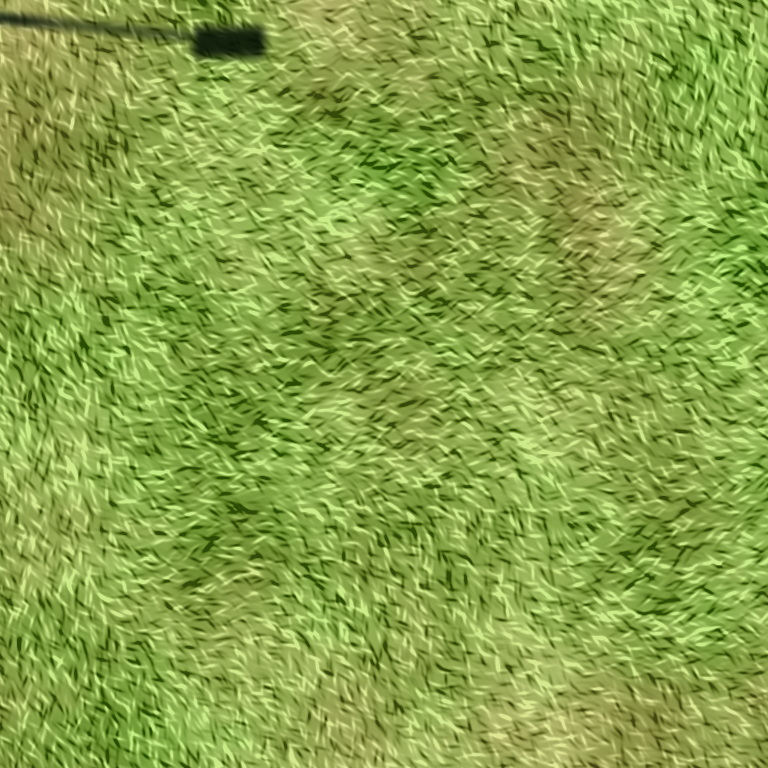
Give the GLSL for this texture, as a WebGL 1 fragment shader.

```glsl
precision highp float;
uniform vec2 u_resolution;

// Grass tones, dark to bright
const vec3 SOIL = vec3(0.21, 0.29, 0.04);
const vec3 DEEP = vec3(0.36, 0.45, 0.11);
const vec3 MOSS = vec3(0.47, 0.56, 0.22);
const vec3 LEAF = vec3(0.57, 0.66, 0.31);
const vec3 PALE = vec3(0.68, 0.76, 0.42);
const vec3 GLINT = vec3(0.80, 0.89, 0.53);
const vec3 DRY_TINT = vec3(0.10, -0.025, 0.06);
const vec3 SHADE = vec3(0.02, 0.06, 0.02);

// Blades
const int LAYERS = 4;
const float CELL = 0.0165;
const vec2 BLADE = vec2(0.0085, 0.0028);  // length, width
const float EDGE_DIP = 0.6;               // dark rim beside each blade
const float LEAN = -0.5;
const float LEAN_SPREAD = 0.8;
const float LEAN_DRIFT = 1.6;

// Tone, in steps of the palette
const float MEAN_TONE = 2.83;
const float BLADE_GAIN = 3.0;
const float PATCH_GAIN = 1.5;

// Cast shadow
const vec2 POLE_START = vec2(-0.05, 0.981);
const vec2 POLE_END = vec2(0.26, 0.951);
const vec2 HEAD_CENTER = vec2(0.298, 0.945);
const vec2 HEAD_HALF = vec2(0.036, 0.009);
const float HEAD_ROUND = 0.011;
const float SHADOW_BLUR = 0.011;

float hash(vec2 p) {
  return fract(sin(dot(p, vec2(127.1, 311.7))) * 43758.5453);
}

float noise(vec2 p) {
  vec2 i = floor(p);
  vec2 f = fract(p);
  f = f * f * (3.0 - 2.0 * f);
  float low = mix(hash(i), hash(i + vec2(1.0, 0.0)), f.x);
  float high = mix(hash(i + vec2(0.0, 1.0)), hash(i + 1.0), f.x);
  return mix(low, high, f.y);
}

// Layered noise, from -1 to 1
float patches(vec2 p) {
  float sum = 0.0;
  float weight = 0.5;
  for (int i = 0; i < 4; i++) {
    sum += weight * (2.0 * noise(p) - 1.0);
    p = p * 2.1 + 17.3;
    weight *= 0.55;
  }
  return sum;
}

// Sum of soft light and dark strokes scattered over jittered cells
float blades(vec2 uv, float lean) {
  float sum = 0.0;
  for (int layer = 0; layer < LAYERS; layer++) {
    float seed = float(layer);
    vec2 p = uv / CELL + seed * vec2(0.37, 0.61);
    vec2 base = floor(p);
    for (int y = -1; y <= 1; y++) {
      for (int x = -1; x <= 1; x++) {
        vec2 cell = base + vec2(float(x), float(y));
        vec2 key = cell + seed * 91.7;
        vec2 center = cell + vec2(hash(key), hash(key + 5.3));
        float angle = lean + LEAN_SPREAD * (2.0 * hash(key + 11.9) - 1.0);
        vec2 axis = vec2(cos(angle), sin(angle));
        vec2 d = (p - center) * CELL;
        vec2 q = vec2(dot(d, axis), dot(d, vec2(-axis.y, axis.x))) / BLADE;
        float light = 2.0 * hash(key + 23.1) - 1.0;
        sum += light * (1.0 - EDGE_DIP * q.y * q.y) * exp(-dot(q, q));
      }
    }
  }
  return sum;
}

vec3 grassColor(float tone) {
  vec3 color = mix(SOIL, DEEP, clamp(tone, 0.0, 1.0));
  color = mix(color, MOSS, clamp(tone - 1.0, 0.0, 1.0));
  color = mix(color, LEAF, clamp(tone - 2.0, 0.0, 1.0));
  color = mix(color, PALE, clamp(tone - 3.0, 0.0, 1.0));
  return mix(color, GLINT, clamp(tone - 4.0, 0.0, 1.2));
}

// Blurred pole with a rounded head
float castShadow(vec2 uv) {
  vec2 span = POLE_END - POLE_START;
  float along = clamp(dot(uv - POLE_START, span) / dot(span, span), 0.0, 1.0);
  float poleDist = length(uv - POLE_START - span * along);
  float pole = 1.0 - smoothstep(0.0, SHADOW_BLUR * 1.4, poleDist);
  pole *= mix(0.95, 0.55, smoothstep(0.2, 0.5, along));
  vec2 box = abs(uv - HEAD_CENTER) - HEAD_HALF;
  float headDist = length(max(box, 0.0)) - HEAD_ROUND;
  float head = 1.0 - smoothstep(-SHADOW_BLUR, SHADOW_BLUR, headDist);
  return max(pole, head);
}

void main() {
  vec2 uv = gl_FragCoord.xy / u_resolution.y;
  float lean = LEAN + LEAN_DRIFT * (noise(uv * 5.0 + 3.7) - 0.5);
  float dryness = patches(uv * 4.0 + 41.0);
  float contrast = BLADE_GAIN * (1.0 - 0.35 * dryness);

  float tone = MEAN_TONE + contrast * blades(uv, lean);
  tone += PATCH_GAIN * patches(uv * 7.0 + 8.0);
  vec3 color = grassColor(tone) + DRY_TINT * dryness;

  color = mix(color, SHADE + 0.12 * color, castShadow(uv));
  gl_FragColor = vec4(clamp(color, 0.0, 1.0), 1.0);
}
```
